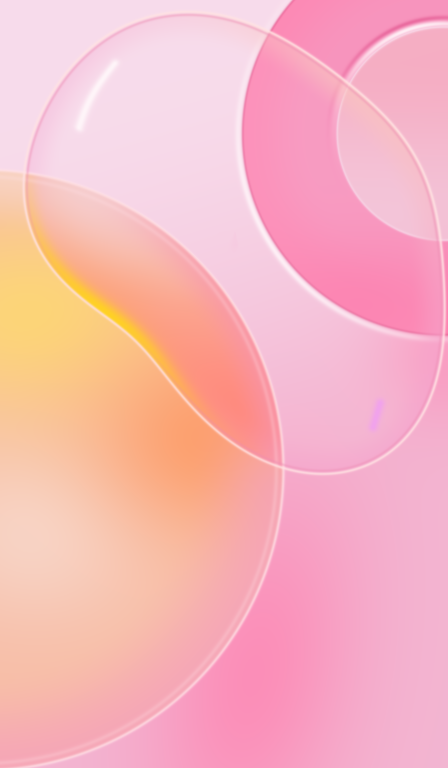
A WebGL 2 fragment shader for this background:

```glsl
#version 300 es
precision highp float;
// Translucent glass shapes on a soft pink gradient: a peach disc, a pink ring
// and a bean-shaped lens laid over both. Shapes are signed distances, colours
// are blended gaussian glows, and rims are thin bands around zero distance.

uniform vec2 u_resolution;
out vec4 fragColor;

const vec3 LILAC  = vec3(0.97, 0.86, 0.92);
const vec3 ROSE   = vec3(0.95, 0.71, 0.82);
const vec3 HOT    = vec3(0.99, 0.54, 0.71);
const vec3 PEACH  = vec3(0.97, 0.74, 0.65);
const vec3 CREAM  = vec3(0.97, 0.84, 0.79);
const vec3 YELLOW = vec3(0.99, 0.84, 0.46);
const vec3 ORANGE = vec3(0.99, 0.62, 0.42);
const vec3 CORAL  = vec3(1.00, 0.53, 0.50);
const vec3 GOLD   = vec3(1.00, 0.83, 0.12);
const vec3 WHITE  = vec3(1.00, 0.97, 0.98);

// Harmonics of the lens outline: cosine and sine amplitude per frequency
const vec2 WAVES[6] = vec2[6](
    vec2(0.0160, 0.0), vec2(-0.0070, -0.0514), vec2(-0.0149, 0.0045),
    vec2(0.0008, 0.0085), vec2(-0.0010, 0.0025), vec2(0.0012, 0.0005));

float glow(vec2 p, vec2 center, vec2 size) {
    vec2 q = (p - center) / size;
    return exp(-dot(q, q));
}

float band(float d, float width) {
    return exp(-d * d / (width * width));
}

float fill(float d, float px) {
    return 1.0 - smoothstep(-px, px, d);
}

float circle(vec2 p, vec2 center, float radius) {
    return length(p - center) - radius;
}

float segment(vec2 p, vec2 a, vec2 b) {
    vec2 ab = b - a;
    return length(p - a - ab * clamp(dot(p - a, ab) / dot(ab, ab), 0.0, 1.0));
}

// How far the direction from center to p agrees with the given angle, 0 to 1
float facing(vec2 p, vec2 center, float angle) {
    return 0.5 + 0.5 * dot(normalize(p - center + 1e-5), vec2(cos(angle), sin(angle)));
}

// Polar outline, divided by its slope to approximate true distance
float lens(vec2 p, vec2 center, float radius) {
    vec2 q = p - center;
    float angle = atan(q.y, q.x), slope = 0.0;
    for (int i = 0; i < 6; i++) {
        float n = float(i + 1), c = cos(n * angle), s = sin(n * angle);
        radius += dot(WAVES[i], vec2(c, s));
        slope += n * dot(WAVES[i], vec2(-s, c));
    }
    float r = max(length(q), 0.02);
    return (r - radius) / sqrt(1.0 + slope * slope / (r * r));
}

vec3 backdrop(vec2 p) {
    vec3 col = mix(ROSE, LILAC, smoothstep(0.2, 0.85, p.y - 0.3 * p.x));
    col = mix(col, HOT, 0.9 * glow(p, vec2(0.33 + 0.15 * (p.y - 0.12), 0.12), vec2(0.13, 0.25)));
    return mix(col, HOT, 0.6 * glow(p, vec2(0.58, 0.54), vec2(0.09, 0.09)));
}

vec3 discColor(vec2 p, float d) {
    vec3 col = mix(PEACH, CREAM, 0.9 * glow(p, vec2(0.05, 0.31), vec2(0.15, 0.12)));
    col = mix(col, YELLOW, 0.95 * glow(p, vec2(0.04, 0.59), vec2(0.20, 0.13)));
    col = mix(col, ORANGE, 0.95 * glow(p, vec2(0.27, 0.43), vec2(0.14, 0.12)));
    col = mix(col, CREAM, 0.8 * smoothstep(-0.09, 0.0, d) * smoothstep(0.55, 0.75, p.y));
    float side = smoothstep(-0.13, 0.0, d) * (1.0 - smoothstep(0.35, 0.5, p.y));
    return mix(col, vec3(0.96, 0.63, 0.73), 0.8 * side);
}

vec3 ringColor(vec2 p, float outer) {
    vec3 col = mix(vec3(0.97, 0.58, 0.74), HOT, smoothstep(-0.09, 0.0, outer));
    return mix(col, vec3(0.99, 0.46, 0.66), 0.7 * glow(p, vec2(0.48, 0.61), vec2(0.15, 0.08)));
}

void main() {
    vec2 p = gl_FragCoord.xy / u_resolution.y;
    float px = 1.0 / u_resolution.y;
    vec2 ringAt = vec2(0.578, 0.826), discAt = vec2(-0.022, 0.388), lensAt = vec2(0.306, 0.7005);
    float outer = circle(p, ringAt, 0.262), hole = circle(p, ringAt, 0.139);
    float disc = circle(p, discAt, 0.391), bean = lens(p, lensAt, 0.2708);
    float inBean = fill(bean, px), inDisc = fill(disc, px);
    vec3 col = backdrop(p);

    // Ring with a tinted hole and bright bevels
    float inRing = fill(max(outer, -hole), px);
    vec3 holeTint = mix(vec3(0.95, 0.75, 0.83), vec3(0.96, 0.65, 0.74), smoothstep(0.72, 0.92, p.y));
    col = mix(col, holeTint, 0.85 * fill(hole, px));
    col = mix(col, ringColor(p, outer), inRing);
    float lowerLeft = facing(p, ringAt, 3.7), upper = facing(p, ringAt, 1.9);
    col = mix(col, WHITE, 0.85 * band(outer - 0.006, 0.004) * pow(lowerLeft, 4.0));
    col = mix(col, vec3(0.90, 0.35, 0.56), 0.55 * band(outer, 0.0018));
    col = mix(col, WHITE, 0.9 * band(hole - 0.004, 0.004) * pow(upper, 6.0));
    col = mix(col, vec3(0.88, 0.32, 0.55), 0.6 * band(hole - 0.012, 0.003) * pow(upper, 6.0));
    col = mix(col, LILAC, 0.55 * band(hole, 0.0018));

    // Peach disc, refracted to coral where the lens covers it
    col = mix(col, discColor(p, disc), inDisc);
    vec3 coral = mix(CORAL, vec3(0.98, 0.68, 0.59), smoothstep(0.46, 0.68, p.y));
    coral = mix(coral, vec3(0.96, 0.80, 0.81), smoothstep(0.63, 0.77, p.y + 0.15 * p.x));
    coral = mix(coral, vec3(0.97, 0.57, 0.68), 0.75 * smoothstep(-0.055, 0.0, disc) * smoothstep(0.1, 0.3, p.x));
    col = mix(col, coral, 0.92 * inBean * inDisc);

    // Lens body: pale veil, warm upper-right band, pink lower-right band
    col = mix(col, LILAC, 0.10 * inBean * (1.0 - inDisc));
    float depth = inBean * smoothstep(-0.045, 0.0, bean);
    col = mix(col, vec3(0.98, 0.78, 0.74), 0.6 * depth * pow(facing(p, lensAt, 0.8), 5.0));
    col = mix(col, vec3(0.96, 0.63, 0.80), 0.55 * depth * pow(facing(p, lensAt, -0.75), 5.0));
    col = mix(col, vec3(0.96, 0.72, 0.85), 0.5 * depth * pow(facing(p, lensAt, 2.6), 5.0));
    float caustic = inBean * inDisc * glow(p, vec2(0.14, 0.60), vec2(0.15, 0.15));
    col = mix(col, ORANGE, 0.7 * caustic * band(bean, 0.045));
    col = mix(col, GOLD, 0.95 * caustic * band(bean + 0.004, 0.013));

    // Thin rims
    float discRim = band(disc, 0.0022) + 0.35 * band(disc + 0.009, 0.003);
    col = mix(col, vec3(1.0, 0.88, 0.90), 0.7 * min(discRim, 1.0));
    col = mix(col, vec3(0.93, 0.55, 0.70), 0.4 * band(bean + 0.004, 0.002) * (1.0 - caustic));
    col = mix(col, vec3(1.0, 0.89, 0.89), 0.75 * band(bean, 0.0020));

    // Specular strokes
    float bend = 0.007 * sin(3.14159 * clamp((p.y - 0.83) / 0.09, 0.0, 1.0));
    float shine = segment(p + vec2(bend, 0.0), vec2(0.104, 0.834), vec2(0.150, 0.917));
    col = mix(col, WHITE, 0.9 * band(shine, 0.0055));
    float glint = segment(p, vec2(0.486, 0.444), vec2(0.495, 0.475));
    col = mix(col, vec3(0.94, 0.62, 0.95), 0.8 * band(glint, 0.006));

    fragColor = vec4(col, 1.0);
}
```
